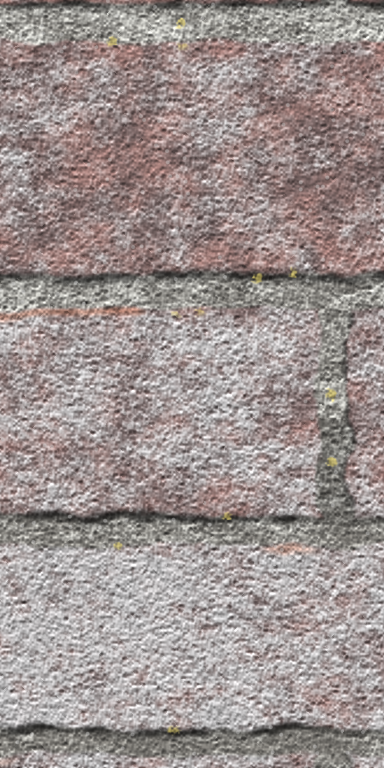
A WebGL 1 fragment shader for this texture:

```glsl
precision highp float;
// Weathered red brick wall: three tall courses, sandy mortar, grey bloom and lichen.
uniform vec2 u_resolution;

const vec3 CLAY_DARK = vec3(0.45, 0.37, 0.365);
const vec3 CLAY_RED = vec3(0.61, 0.46, 0.44);
const vec3 CLAY_ORANGE = vec3(0.72, 0.49, 0.40);
const vec3 BLOOM = vec3(0.73, 0.735, 0.74);
const vec3 MORTAR_DARK = vec3(0.46, 0.45, 0.43);
const vec3 MORTAR_LIGHT = vec3(0.73, 0.73, 0.71);
const vec3 LICHEN = vec3(0.72, 0.66, 0.34);
const float BRICK_LENGTH = 2.2;

float hash(vec2 p) {
  vec3 q = fract(p.xyx * vec3(0.1031, 0.1030, 0.0973));
  q += dot(q, q.yzx + 33.33);
  return fract((q.x + q.y) * q.z);
}

float noise(vec2 p) {
  vec2 i = floor(p), f = fract(p);
  f *= f * (3.0 - 2.0 * f);
  float low = mix(hash(i), hash(i + vec2(1.0, 0.0)), f.x);
  float high = mix(hash(i + vec2(0.0, 1.0)), hash(i + 1.0), f.x);
  return mix(low, high, f.y);
}

float fbm(vec2 p) {
  float sum = 0.0, amp = 0.5;
  for (int i = 0; i < 5; i++) {
    sum += amp * noise(p);
    p = p * 2.07 + 17.3;
    amp *= 0.5;
  }
  return sum / 0.97;
}

// Cellular noise: x = distance to the nearest seed, y = random value of that seed.
vec2 cells(vec2 p) {
  vec2 i = floor(p), nearest = vec2(9.0, 0.0);
  for (int y = -1; y <= 1; y++) {
    for (int x = -1; x <= 1; x++) {
      vec2 c = i + vec2(float(x), float(y));
      vec2 seed = c + vec2(hash(c + 3.7), hash(c + 91.2));
      float d = distance(p, seed);
      if (d < nearest.x) nearest = vec2(d, hash(c + 47.1));
    }
  }
  return nearest;
}

// Height of the rough surface: pits of varied depth over two sizes of grain.
float relief(vec2 p) {
  vec2 pit = cells(p * vec2(46.0, 58.0));
  float depth = pit.y * (1.0 - smoothstep(0.1, 0.5, pit.x));
  return 0.5 * noise(p * vec2(75.0, 95.0)) + 0.5 * noise(p * 165.0) - 0.4 * depth;
}

// Course number at height y; courses grow taller towards the top.
float courseAt(float y) {
  return (sqrt(0.257 + 0.156 * max(y - 0.07, -1.0)) - 0.507) / 0.078;
}

float band(float x, float center, float width) {
  return 1.0 - smoothstep(0.0, width, abs(x - center));
}

void main() {
  vec2 p = 2.0 * gl_FragCoord.xy / u_resolution.y;
  float soft = max(0.008, 2.0 / u_resolution.y);

  // Layout, with crumbling edges
  vec2 wobble = vec2(fbm(p * 13.0), fbm(p * vec2(9.0, 12.0) + 40.0)) - 0.5;
  vec2 q = p + vec2(0.06, 0.045) * wobble;
  float course = courseAt(q.y);
  float row = floor(course);
  float joint = floor(course + 0.5);
  float across = (course - joint) * (0.507 + 0.078 * joint);
  float bedHalf = 0.034 + 0.006 * joint;
  float shift = (1.0 - mod(row, 2.0)) * 0.5 * BRICK_LENGTH;
  float along = mod(q.x - 0.87 + shift + 0.5 * BRICK_LENGTH, BRICK_LENGTH) - 0.5 * BRICK_LENGTH;
  float bed = abs(across) - bedHalf;
  float head = abs(along) - 0.038;
  float edge = min(bed, head);
  float brick = smoothstep(-soft, soft, edge);

  // Surface lit from above
  float height = relief(p);
  float slope = height - relief(p + vec2(-0.002, 0.006));
  float shade = 0.5 * slope + 0.36 * (height - 0.4);

  // Bricks: lower courses carry more grey bloom, broken up by fine mottling
  float patches = mix(fbm(p * vec2(5.0, 10.0)), fbm(p * vec2(19.0, 30.0) + 3.0), 0.5);
  float bias = 0.17 - 0.14 * max(row, 0.0) - 0.09 * smoothstep(0.55, 1.0, p.x);
  float bloom = smoothstep(0.2, 0.8, patches + bias + 0.35 * (height - 0.4));
  vec3 clay = mix(CLAY_DARK, CLAY_RED, smoothstep(0.3, 0.75, fbm(p * 15.0 + 8.0)));
  vec3 face = mix(clay, BLOOM, 0.04 + 0.86 * bloom);
  float lip = band(across, -bedHalf - 0.012, 0.022) * smoothstep(0.48, 0.62, noise(p * vec2(4.0, 2.0) + 5.0));
  face = mix(face, CLAY_ORANGE, 0.6 * lip);

  // Mortar: sandy streaks, paler in the higher joints
  float sand = 0.6 * fbm(p * vec2(12.0, 40.0)) + 0.4 * height + 0.08 * (course - 2.0);
  vec3 mortar = mix(MORTAR_DARK, MORTAR_LIGHT, smoothstep(0.2, 0.8, sand));

  // Shadows under the bricks and beside the upright joints
  vec3 color = mix(mortar, face, brick) * (1.0 + shade);
  float ragged = 0.35 + 0.65 * smoothstep(0.3, 0.6, noise(p * vec2(16.0, 30.0)));
  float under = band(across, bedHalf - 0.004, 0.021) * smoothstep(-0.01, 0.03, head + 0.02);
  float beside = band(along, 0.036, 0.014) * smoothstep(-0.01, 0.02, bed);
  color *= 1.0 - ragged * (0.58 * under + 0.4 * beside);
  color *= 1.0 - 0.15 * smoothstep(0.0, bedHalf, across) * (1.0 - brick);

  // Pale flecks and lichen spots
  vec2 fleck = cells(p * 42.0 + 9.0);
  float pale = step(0.88, fleck.y) * (1.0 - smoothstep(0.12, 0.3, fleck.x));
  color = mix(color, vec3(0.85), 0.4 * pale);
  vec2 spot = cells(p * 15.0 + 2.0);
  float growth = step(0.91, spot.y) * (1.0 - smoothstep(0.1, 0.26, spot.x + 0.3 * (0.5 - height)));
  color = mix(color, LICHEN * (1.0 + shade), 0.7 * growth * (1.0 - smoothstep(0.0, 0.03, edge)));

  gl_FragColor = vec4(clamp(color, 0.0, 1.0), 1.0);
}
```
